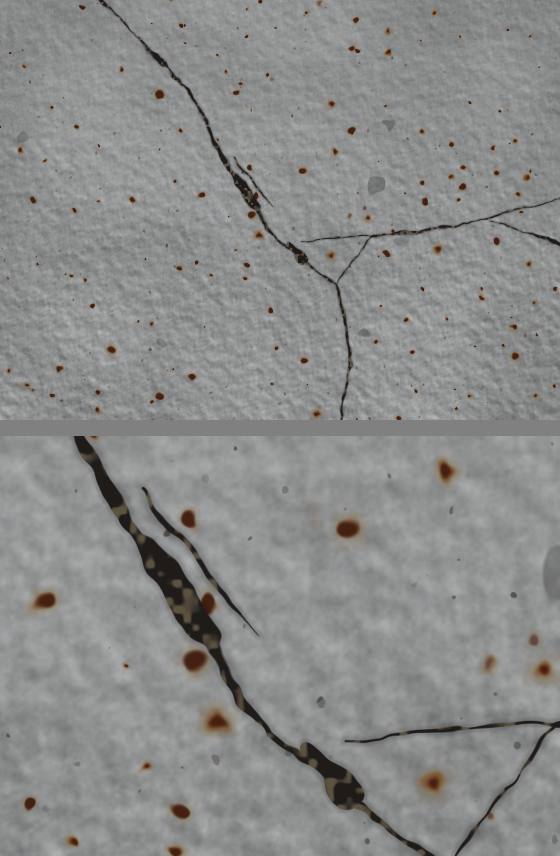
Top: the whole. Bottom: its middle third, enlarged.
Write a Shadertoy shader that draws this texture.

```glsl
// Weathered grey painted plaster: embossed noise gives the rough skin,
// jittered grids scatter rust spots, pits and stains, and noise-warped
// segments of varying width form the branching crack.

float hash(vec2 p) {
    vec3 q = fract(vec3(p.xyx) * 0.1031);
    q += dot(q, q.yzx + 33.33);
    return fract((q.x + q.y) * q.z);
}

float noise(vec2 p) {
    vec2 i = floor(p), f = fract(p);
    f = f * f * (3.0 - 2.0 * f);
    return mix(mix(hash(i), hash(i + vec2(1, 0)), f.x),
               mix(hash(i + vec2(0, 1)), hash(i + vec2(1, 1)), f.x), f.y);
}

float fbm(vec2 p) {
    float sum = 0.0, amp = 0.5;
    for (int i = 0; i < 4; i++) {
        sum += amp * noise(p);
        p = mat2(1.6, 1.2, -1.2, 1.6) * p + 17.0;
        amp *= 0.5;
    }
    return sum;
}

// Offset field, each component in -0.5..0.5
vec2 wobble(vec2 p) {
    return vec2(noise(p), noise(p + 71.3)) - 0.5;
}

// Most covering spot of a jittered grid: x distance, y radius, z random value
vec3 scatter(vec2 p, float cell, float chance, vec2 radii, float seed) {
    vec3 best = vec3(1.0, 0.001, 0.0);
    vec2 home = floor(p / cell);
    for (int j = -1; j <= 1; j++)
    for (int i = -1; i <= 1; i++) {
        vec2 id = home + vec2(i, j) + 50.0 + seed;
        if (hash(id + 9.1) > chance) continue;
        vec2 center = (id - 50.0 - seed + vec2(hash(id), hash(id + 37.7))) * cell;
        float rnd = hash(id + 83.9);
        float radius = mix(radii.x, radii.y, rnd * rnd);
        float d = length(p - center);
        if (d / radius < best.x / best.y) best = vec3(d, radius, hash(id + 21.3));
    }
    return best;
}

// Signed distance to a crack piece whose half width runs from wa to wb
float crack(vec2 p, vec2 a, vec2 b, float wa, float wb, float swell) {
    vec2 ab = b - a;
    float t = clamp(dot(p - a, ab) / dot(ab, ab), 0.0, 1.0);
    return length(p - a - ab * t) - mix(wa, wb, t) * swell;
}

float crackNetwork(vec2 p) {
    vec2 q = p + 0.018 * wobble(p * 9.0) + 0.008 * wobble(p * 32.0)
               + 0.003 * wobble(p * 95.0);
    float swell = 0.45 + 1.0 * noise(p * 55.0)
                + 1.6 * smoothstep(0.62, 0.88, noise(p * 21.0 + 4.0));
    vec2 shoulder = vec2(0.45, 0.785), bend = vec2(0.65, 0.425);
    vec2 fork = vec2(0.804, 0.319), knee = vec2(0.838, 0.13);
    vec2 joint = vec2(0.89, 0.433), split = vec2(1.13, 0.472);
    // Trunk
    float d = crack(q, vec2(0.235, 1.01), shoulder, 0.0014, 0.0036, swell);
    d = min(d, crack(q, shoulder, bend, 0.0034, 0.0040, swell));
    d = min(d, crack(q, bend, fork, 0.0030, 0.0026, swell));
    d = min(d, crack(q, vec2(0.685, 0.41), vec2(0.725, 0.375), 0.006, 0.009, swell));
    d = min(d, crack(q, fork, knee, 0.0024, 0.0034, swell));
    d = min(d, crack(q, knee, vec2(0.81, -0.01), 0.0034, 0.0018, swell));
    // Branches and hairlines
    d = min(d, crack(q, vec2(0.715, 0.42), joint, 0.0010, 0.0018, swell));
    d = min(d, crack(q, joint, split, 0.0022, 0.0030, swell));
    d = min(d, crack(q, split, vec2(1.35, 0.54), 0.0022, 0.0008, swell));
    d = min(d, crack(q, vec2(1.17, 0.474), vec2(1.35, 0.42), 0.0009, 0.0022, swell));
    d = min(d, crack(q, fork, joint, 0.0013, 0.0011, swell));
    return min(d, crack(q, vec2(0.56, 0.63), vec2(0.646, 0.50), 0.0012, 0.0004, swell));
}

vec3 plaster(vec2 p) {
    vec3 lightPaint = vec3(0.588, 0.594, 0.596), darkPaint = vec3(0.495, 0.497, 0.498);
    float falloff = smoothstep(0.3, 0.9, length((p - vec2(0.62, 0.4)) * vec2(0.85, 1.0)));
    float tone = 0.75 * falloff + 1.5 * (fbm(p * 5.0) - 0.42);
    float roughness = mix(0.28, 0.17, smoothstep(0.2, 0.9, p.y));
    float relief = fbm(p * 55.0) - fbm(p * 55.0 + vec2(0.25, 0.4));
    float grain = noise(p * 260.0) - 0.5;
    return mix(lightPaint, darkPaint, clamp(tone, 0.0, 1.0)) - roughness * relief + 0.035 * grain;
}

vec3 addRust(vec3 color, vec2 p, float cell, float chance, vec2 radii, float seed) {
    vec3 ochre = vec3(0.52, 0.43, 0.28), orange = vec3(0.45, 0.25, 0.10);
    vec3 core = vec3(0.25, 0.11, 0.07);
    vec3 spot = scatter(p + 0.007 * wobble(p * 85.0), cell, chance, radii, seed);
    float r = spot.x / spot.y, patchy = noise(p * 130.0 + seed);
    color = mix(color, ochre, 0.65 * (1.0 - smoothstep(0.5, 1.9, r + 0.5 * patchy)));
    color = mix(color, orange, 0.85 * (1.0 - smoothstep(0.45, 1.1, r + 0.3 * patchy)));
    float coreSize = mix(0.3, 0.85, spot.z);
    return mix(color, core, 0.92 * (1.0 - smoothstep(coreSize - 0.25, coreSize + 0.2, r)));
}

void mainImage(out vec4 fragColor, in vec2 fragCoord) {
    vec2 p = fragCoord / iResolution.y;
    float px = 1.0 / iResolution.y;
    vec3 color = plaster(p);

    // Grey scuffs and small dark pits
    vec3 stain = scatter(p + 0.018 * wobble(p * 45.0), 0.3, 0.4, vec2(0.006, 0.022), 5.0);
    float scuff = 1.0 - smoothstep(-0.003, 0.003, stain.x - stain.y);
    color = mix(color, vec3(0.34), scuff * mix(0.25, 0.8, stain.z) * (0.6 + 0.4 * noise(p * 120.0)));
    vec3 pit = scatter(p + 0.004 * wobble(p * 150.0), 0.05, 0.5, vec2(0.0008, 0.0034), 13.0);
    color = mix(color, vec3(0.24, 0.22, 0.21),
                mix(0.2, 0.8, pit.z) * (1.0 - smoothstep(-px, px, pit.x - pit.y)));

    // Rust, thinned out in places so that it gathers in clusters
    float cluster = smoothstep(0.25, 0.55, noise(floor(p / 0.1) * 0.45 + 3.0));
    color = addRust(color, p, 0.1, 0.5, vec2(0.006, 0.014), 2.0);
    color = mix(color, addRust(color, p, 0.07, 0.35, vec2(0.003, 0.009), 29.0), cluster);

    // Crack with a soft shaded lip and brown rubble inside
    float d = crackNetwork(p);
    color *= 1.0 - 0.16 * (1.0 - smoothstep(0.0, 0.006, d));
    vec3 rubble = mix(vec3(0.12, 0.105, 0.10), vec3(0.36, 0.32, 0.25),
                      smoothstep(0.52, 0.85, noise(p * 140.0)));
    color = mix(color, rubble, 1.0 - smoothstep(-px, px, d));

    fragColor = vec4(color, 1.0);
}
```
